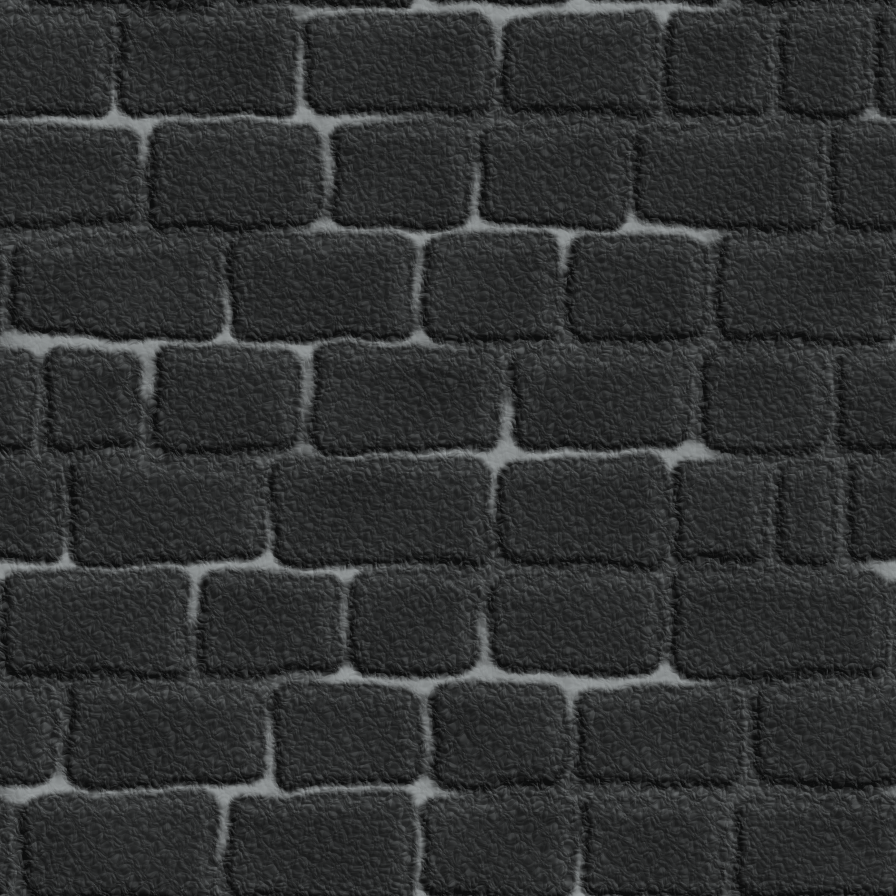
Reproduce this texture procedurally as a three.js fragment shader.

```glsl
// Dark rough stone wall: eight courses of uneven blocks with patchy pale mortar.
varying vec2 vUv;

const float TAU = 6.28319;
const float ROWS = 8.0;

float hash(vec2 p) {
  return fract(sin(dot(p, vec2(127.1, 311.7))) * 43758.5);
}

// Layered sines with whole frequencies, so they wrap at the canvas edge
float waves(vec2 p, vec2 f) {
  vec2 a = TAU * p * f;
  return 0.45 * sin(a.x + 1.7 * sin(TAU * p.y * 2.0) + 0.6)
       * cos(a.y + 1.3 * sin(TAU * p.x))
       + 0.35 * sin(a.x + a.y + 2.1)
       + 0.25 * sin(2.0 * a.x - a.y + 4.4);
}

// Wrapping cellular noise: distance to the nearest scattered point
float cells(vec2 p, float count) {
  p *= count;
  vec2 base = floor(p);
  float nearest = 2.0;
  for (int y = -1; y <= 1; y++) {
    for (int x = -1; x <= 1; x++) {
      vec2 cell = base + vec2(float(x), float(y));
      vec2 id = mod(cell, count);
      vec2 point = cell + vec2(hash(id), hash(id + 41.3));
      nearest = min(nearest, length(point - p));
    }
  }
  return nearest;
}

// Crinkled surface lit from the upper right
float grain(vec2 p) {
  vec2 toLight = vec2(0.0010, 0.0014);
  p += 0.003 * vec2(waves(p, vec2(31.0, 23.0)), waves(p.yx, vec2(27.0, 37.0)));
  float coarse = cells(p + toLight, 116.0) - cells(p, 116.0);
  float fine = cells(p + toLight * 0.6, 207.0) - cells(p, 207.0);
  return 1.6 * coarse + 1.3 * fine;
}

// Spacing of a course: shift, then cosine and sine parts of its drift
vec3 spacing(float row) {
  if (row < 0.5) return vec3(0.039, -0.022, 0.019);
  if (row < 1.5) return vec3(0.064, 0.008, 0.034);
  if (row < 2.5) return vec3(-0.023, 0.018, 0.038);
  if (row < 3.5) return vec3(0.163, -0.087, 0.014);
  if (row < 4.5) return vec3(0.054, -0.011, -0.058);
  if (row < 5.5) return vec3(0.030, -0.022, 0.031);
  if (row < 6.5) return vec3(0.137, 0.023, 0.023);
  return vec3(0.183, -0.055, 0.015);
}

// Position of the upright joint i in a course of n blocks
float joint(float i, float n, vec3 s) {
  float a = TAU * i / n;
  return i / n + s.x + s.y * cos(a) + s.z * sin(a);
}

// Signed distance to the nearest block, negative inside
float blocks(vec2 p) {
  p += 0.003 * vec2(waves(p, vec2(6.0, 9.0)), 1.3 * waves(p + 0.3, vec2(5.0, 4.0)));
  p.y += 0.0016 * waves(p, vec2(14.0, 11.0));
  float course = floor(p.y * ROWS);
  float d = 1.0;
  for (int k = -1; k <= 1; k++) {
    float level = course + float(k);
    float row = mod(level, ROWS);
    float n = (mod(row, 4.0) > 2.5 || abs(row - 4.0) < 0.5) ? 6.0 : 5.0;
    vec3 s = spacing(row);
    for (int j = -2; j <= 6; j++) {
      float i = float(j);
      float left = joint(i, n, s);
      float right = joint(i + 1.0, n, s);
      vec2 id = vec2(mod(i, n), row);
      vec2 local = p - vec2(0.5 * (left + right), (level + 0.5) / ROWS);
      vec2 size = vec2(0.5 * (right - left), 0.5 / ROWS);
      size -= vec2(0.007, 0.006) + 0.006 * vec2(hash(id + 11.0), hash(id + 23.0));
      // Uneven top and bottom edges
      size.y += 0.09 * (hash(id + 37.0) - 0.5) * clamp(local.x, -0.12, 0.12);
      float radius = 0.008 + 0.012 * hash(id + 53.0);
      vec2 q = abs(local) - size + radius;
      d = min(d, length(max(q, 0.0)) + min(max(q.x, q.y), 0.0) - radius);
    }
  }
  return d;
}

void main() {
  vec2 uv = vUv + vec2(0.0, 0.008);
  float rough = grain(uv);
  float d = blocks(uv) + 0.002 * rough;
  float slope = (blocks(uv + vec2(0.002, 0.003)) - blocks(uv)) / 0.0036;

  // Stone body with broad tonal drift and a lit rim
  float rim = smoothstep(-0.026, -0.003, d);
  float tone = 0.165 + 0.016 * waves(uv, vec2(3.0, 5.0));
  tone += rim * (0.035 + 0.035 * slope) + 0.045 * smoothstep(0.001, 0.009, d);
  tone += (rough + 0.45 * rough * rough) * (0.12 + 0.06 * rim);

  // Soft dark crease, deepest on the lower left of each block
  tone -= exp(-pow((d - 0.001) / 0.006, 2.0)) * (0.065 - 0.03 * slope);

  // Pale mortar lies in long runs along the level joints, less in the upright ones
  float levelJoint = smoothstep(0.32, 0.43, abs(fract(uv.y * ROWS) - 0.5));
  float center = 0.4 + 0.19 * cos(TAU * 4.0 * uv.y);
  float runs = cos(TAU * (uv.x - center)) + 0.45 * waves(uv, vec2(3.0, 4.0));
  float exposed = smoothstep(-0.2, 0.5, runs + 0.5 * levelJoint - 0.4);
  exposed *= smoothstep(-0.001, 0.0075 - 0.0025 * slope, d);
  float mortar = mix(0.32, 0.57, smoothstep(0.001, 0.010, d));
  mortar += 0.05 * rough + 0.04 * waves(uv, vec2(9.0, 13.0));
  tone = mix(tone, mortar, exposed * mix(0.7, 1.0, levelJoint));

  gl_FragColor = vec4(max(tone, 0.05) * vec3(0.97, 1.0, 1.005), 1.0);
}
```
